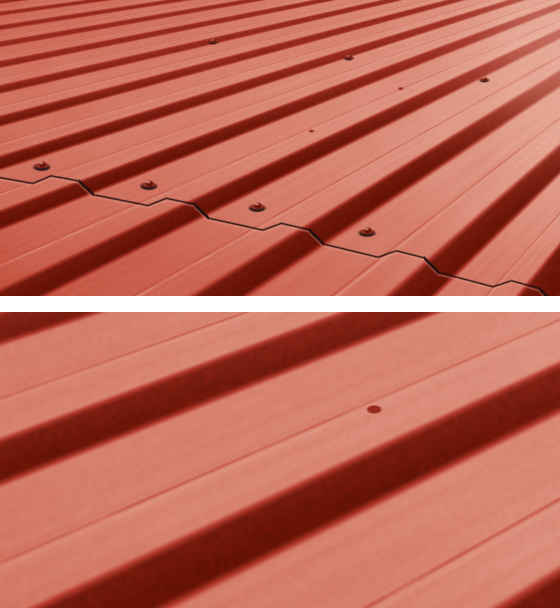
Top: the whole. Bottom: its middle third, enlarged.
This texture is drawn by a WebGL 1 fragment shader. Its source:

```glsl
precision highp float;
// Red ribbed metal roof seen in perspective: ribs fan out from a vanishing point,
// with equal spacing on the roof plane. A stepped sheet overlap, rows of screws,
// fine creases, brushed grain and a glare at the upper right complete it.
uniform vec2 u_resolution;

const float VIEW_HEIGHT = 4.04;               // canvas height in scene units, y down
const vec2 VANISH = vec2(11.5, -1.4);
const vec3 DEEP_RED = vec3(0.79, 0.37, 0.30);
const vec3 PALE_RED = vec3(0.88, 0.60, 0.53);
const vec3 RIM_RED = vec3(0.73, 0.24, 0.19);
const vec3 SHADE_NEAR = vec3(0.40, 0.07, 0.02);
const vec3 SHADE_FAR = vec3(0.58, 0.16, 0.12);
const vec3 GAP_BLACK = vec3(0.13, 0.06, 0.06);

float hash(vec2 p) {
  p = fract(p * vec2(0.1031, 0.1137));
  p += dot(p, p.yx + 33.3);
  return fract((p.x + p.y) * p.x * 7.3);
}

float noise(vec2 p) {
  vec2 i = floor(p), f = fract(p);
  f = f * f * (3.0 - 2.0 * f);
  return mix(mix(hash(i), hash(i + vec2(1.0, 0.0)), f.x),
             mix(hash(i + vec2(0.0, 1.0)), hash(i + 1.0), f.x), f.y);
}

float ramp(float a, float b, float x) { return clamp((x - a) / (b - a), 0.0, 1.0); }

// Soft stripe of the given half width around zero
float stripe(float d, float halfWidth, float soft) {
  return 1.0 - smoothstep(halfWidth - soft, halfWidth + soft, abs(d));
}

float ellipse(vec2 p, vec2 radius, float px) {
  float d = (length(p / radius) - 1.0) * radius.y;
  return 1.0 - smoothstep(-px, px, d);
}

// Rib index, from the slope of the ray to the vanishing point
float ribIndex(float slope) {
  float n = (2.31 - 1.0 / (slope + 0.05)) / 0.43;
  return n + 0.34 * smoothstep(0.9, 1.3, slope);  // nearest sheet bows
}

// Height of the overlap edge, stepping down and up over each rib
float overlapY(float x) {
  float k = (x - 0.7) / 1.57, p = fract(k);
  float rise = ramp(0.24, 0.37, p) - ramp(0.84, 1.0, p);
  return 2.40 + 0.29 * k + 0.017 * k * k + 0.15 * rise;
}

vec3 addScrew(vec3 color, vec2 p, float r, float px) {
  color = mix(color, GAP_BLACK, 0.9 * ellipse(p - vec2(0.0, 0.12 * r), vec2(r, 0.45 * r), px));
  color = mix(color, RIM_RED * 0.85, ellipse(p + vec2(0.0, 0.10 * r), vec2(0.85, 0.30) * r, px));
  color = mix(color, SHADE_NEAR, ellipse(p + vec2(-0.08, 0.22) * r, vec2(0.45, 0.38) * r, px));
  return mix(color, PALE_RED, 0.8 * ellipse(p + vec2(0.08, 0.42) * r, vec2(0.28, 0.16) * r, px));
}

void main() {
  float px = VIEW_HEIGHT / u_resolution.y;
  vec2 q = vec2(gl_FragCoord.x, u_resolution.y - gl_FragCoord.y) * px;

  // Roof coordinates: t is zero at the middle of a shaded rib side
  float reach = VANISH.x - q.x;
  float slope = (q.y - VANISH.y) / reach;
  float n = ribIndex(slope);
  float t = fract(n + 0.5) - 0.5;
  float u = 1.0 / (slope + 0.05);
  float aa = px * u * u / 0.43 * length(vec2(1.0, slope)) / reach;

  // Painted flats, paler to the right and toward the glare
  float glare = exp(-dot(q - vec2(7.7, 0.6), q - vec2(7.7, 0.6)) / 2.6);
  float light = 0.12 + 0.095 * q.x + 0.06 * (VIEW_HEIGHT - q.y);
  light -= 0.35 * smoothstep(2.2, 4.0, q.y) + 0.2 * smoothstep(1.2, 0.0, q.y) * (1.0 - glare);
  float streak = noise(vec2(n * 24.0, 30.0 / reach));
  float grain = noise(q * 45.0);
  light += 0.14 * (streak - 0.5) + 0.10 * (grain - 0.5) + 0.12 * (noise(q * 2.0) - 0.5);
  float ribTop = smoothstep(0.56, 0.60, fract(n));
  vec3 color = mix(DEEP_RED, PALE_RED, light + 0.07 * ribTop + 0.25 * glare);

  // Twin crease where each pan meets the next rib
  float crease = fract(n) - 0.57;
  float wear = 0.4 + 0.6 * noise(vec2(floor(n) * 7.0, q.x * 5.0));
  color = mix(color, RIM_RED, 0.55 * wear * stripe(crease, 0.009, aa));
  color = mix(color, PALE_RED, 0.55 * wear * stripe(crease - 0.03, 0.012, aa));

  // Shaded rib sides with a red rim, fading with distance and glare
  float far = smoothstep(2.4, 0.2, q.y);
  vec3 shade = mix(SHADE_NEAR, SHADE_FAR, clamp(far + 0.35 * ramp(0.06, -0.14, t), 0.0, 1.0));
  shade *= 0.94 + 0.12 * grain;
  float fade = 1.0 - 0.7 * glare;
  color = mix(color, RIM_RED, fade * stripe(t, 0.152, aa + 0.014));
  color = mix(color, shade, fade * stripe(t, 0.125, aa + 0.022));

  // Sheet overlap: dark gap, thicker on steep steps, with a pale lip below
  float edge = overlapY(q.x);
  float tilt = (overlapY(q.x + 0.01) - overlapY(q.x - 0.01)) / 0.02;
  float gap = (q.y - edge) / length(vec2(1.0, tilt));
  color = mix(color, PALE_RED, 0.4 * stripe(gap - 0.028, 0.012, px));
  color = mix(color, GAP_BLACK, 0.95 * stripe(gap, 0.010 + 0.009 * ramp(0.4, 0.9, tilt), px));

  // Screw rows: near the overlap, far up the roof, and tiny rivets between
  for (int i = 0; i < 4; i++) {
    float k = float(i);
    color = addScrew(color, q - vec2(0.57 + 1.45 * k + 0.01 * k * k, 2.27 + 0.24 * k + 0.02 * k * k), 0.11, px);
    if (i < 3) color = addScrew(color, q - vec2(2.91 + 1.85 * k, 0.57 + 0.18 * k + 0.04 * k * k), 0.06, px);
    if (i < 2) color = mix(color, SHADE_FAR, ellipse(q - vec2(4.25 + 1.22 * k, 1.79 - 0.58 * k), vec2(0.032, 0.018), px));
  }
  gl_FragColor = vec4(color, 1.0);
}
```
